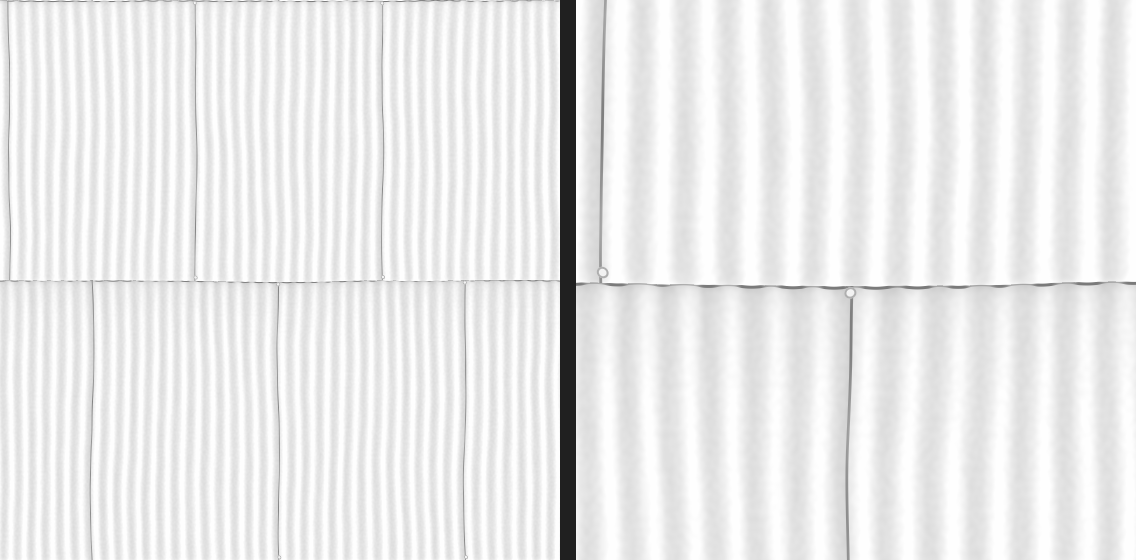
Left, the full canvas; right, a detail of the centre.
A WebGL 1 fragment shader for this texture:

```glsl
precision highp float;
// White corrugated metal sheets in two staggered rows, with thin seams, lapped edges and bolts.

uniform vec2 u_resolution;

#define COLUMNS 3.0          // sheets across
#define ROWS 2.0             // sheets down
#define RIDGES 13.0          // corrugations per sheet
#define SEAM_LOWER 0.1645    // first seam of the lower row
#define SEAM_UPPER 0.0165    // first seam of the upper row
#define BEND 0.0085          // sideways wander of the ridges
#define SEAM_HALF 0.0008     // half width of the seam line
#define BOLT_RADIUS 0.0034
#define TROUGH 0.872         // grey of a groove
#define CREST 1.010          // grey of a ridge
#define SEAM_GREY 0.50

const float TAU = 6.2831853;

float hash(vec2 p) {
  return fract(sin(dot(p, vec2(127.1, 311.7))) * 43758.55);
}

// Gradient noise that wraps at the given period.
float cornerSlope(vec2 cell, vec2 offset, vec2 period) {
  float angle = TAU * hash(mod(cell, period));
  return dot(vec2(cos(angle), sin(angle)), offset);
}

float noise(vec2 p, vec2 period) {
  vec2 i = floor(p), f = fract(p);
  vec2 u = f * f * f * (f * (f * 6.0 - 15.0) + 10.0);
  vec2 e = vec2(1.0, 0.0);
  float low = mix(cornerSlope(i, f, period), cornerSlope(i + e.xy, f - e.xy, period), u.x);
  float high = mix(cornerSlope(i + e.yx, f - e.yx, period), cornerSlope(i + e.xx, f - e.xx, period), u.x);
  return mix(low, high, u.y);
}

// Bent horizontal position in sheet widths; whole numbers are seams.
float sheetCoord(vec2 uv, float row) {
  float seam = mix(SEAM_LOWER, SEAM_UPPER, row);
  float bend = noise(uv * vec2(6.0, 4.0) + vec2(0.0, row * 2.4), vec2(6.0, 4.0));
  bend += 0.15 * noise(uv * vec2(12.0, 14.0) + row * 5.3, vec2(12.0, 14.0));
  return (uv.x - seam + BEND * bend) * COLUMNS;
}

// Height of the corrugation, -1 in a groove and 1 on a ridge.
float corrugation(float s) {
  return cos(TAU * (s * RIDGES - 0.36));
}

// Antialiased coverage of a signed distance, positive inside.
float cover(float d, float px) {
  return clamp(d / px + 0.5, 0.0, 1.0);
}

void main() {
  vec2 uv = gl_FragCoord.xy / u_resolution;
  float px = 1.0 / u_resolution.y;

  // Lapped edge: sagging and scalloped by the sheet above it
  float edgeRow = mod(floor(uv.y * ROWS + 0.5), ROWS);
  float edgeWave = corrugation(sheetCoord(uv, edgeRow));
  float sag = 0.0028 * pow(0.5 - 0.5 * cos(TAU * uv.x), 6.0) * edgeRow;
  sag += 0.0015 * noise(vec2(uv.x * 9.0, edgeRow * 3.0 + 0.5), vec2(9.0));
  float y = (uv.y + 0.0012 + sag + 0.0004 * edgeWave) * ROWS;
  float row = mod(floor(y), ROWS);
  float below = (1.0 - fract(y)) / ROWS;
  float above = fract(y) / ROWS;
  float edge = (floor(y + 0.5) - y) / ROWS;

  // Ridges, flatter under the lap and uneven along their length
  float s = sheetCoord(uv, row);
  float column = mod(floor(s), COLUMNS);
  float lap = exp(-below / 0.055);
  float uneven = noise(vec2(s * RIDGES, uv.y * 5.0 + row * 2.0), vec2(COLUMNS * RIDGES, 5.0));
  float wave = corrugation(s) + 0.1 * cos(2.0 * TAU * (s * RIDGES + 0.1));
  wave *= (1.0 - 0.35 * lap) * (0.96 + 0.25 * uneven);
  float tone = mix(TROUGH, CREST, 0.5 + 0.5 * wave);
  tone += 0.006 * (hash(vec2(column, row + 7.0)) - 0.5);

  // Faint streaks and grain
  tone += 0.014 * noise(uv * vec2(150.0, 25.0), vec2(150.0, 25.0));
  tone += 0.022 * noise(uv * vec2(240.0, 200.0), vec2(240.0, 200.0));

  // Shade beneath the lap, light lip above it
  tone -= mix(0.035, 0.012, row) * lap + 0.09 * exp(-below / 0.004);
  tone += 0.05 * exp(-above / 0.002);

  // Broken dark line along the lap
  float gap = smoothstep(-0.7, 0.7, edgeWave + 2.6 * noise(vec2(uv.x * 14.0, edgeRow + 0.4), vec2(14.0)));
  float edgeLine = cover(0.0004 + 0.0005 * gap - abs(edge - 0.0005), px);
  tone = mix(tone, 0.48, edgeLine * (0.45 + 0.55 * gap));

  // Seam line with a soft shadow on its left
  float side = (fract(s + 0.5) - 0.5) / COLUMNS;
  tone -= 0.08 * exp(-abs(side) / 0.003) * (1.0 - smoothstep(-px, px, side));
  float seamWear = 0.82 + 0.5 * noise(vec2(floor(s + 0.5) * 3.0, uv.y * 16.0), vec2(9.0, 16.0));
  tone = mix(tone, SEAM_GREY, cover(SEAM_HALF - abs(side), px) * clamp(seamWear, 0.0, 1.0));

  // Bolts at both ends of every seam but the first
  float bolted = step(0.5, mod(floor(s + 0.5), COLUMNS));
  float toBolt = min(length(vec2(side + 0.0008, below - 0.0040)),
                     length(vec2(side - 0.0012, above - 0.0062)));
  float disc = cover(BOLT_RADIUS - toBolt, px) * bolted;
  float ring = cover(0.0006 - abs(toBolt - BOLT_RADIUS + 0.0006), px) * bolted;
  tone = mix(tone, 0.95, disc);
  tone = mix(tone, 0.62, ring * 0.8);

  gl_FragColor = vec4(vec3(clamp(tone, 0.0, 0.995)), 1.0);
}
```
